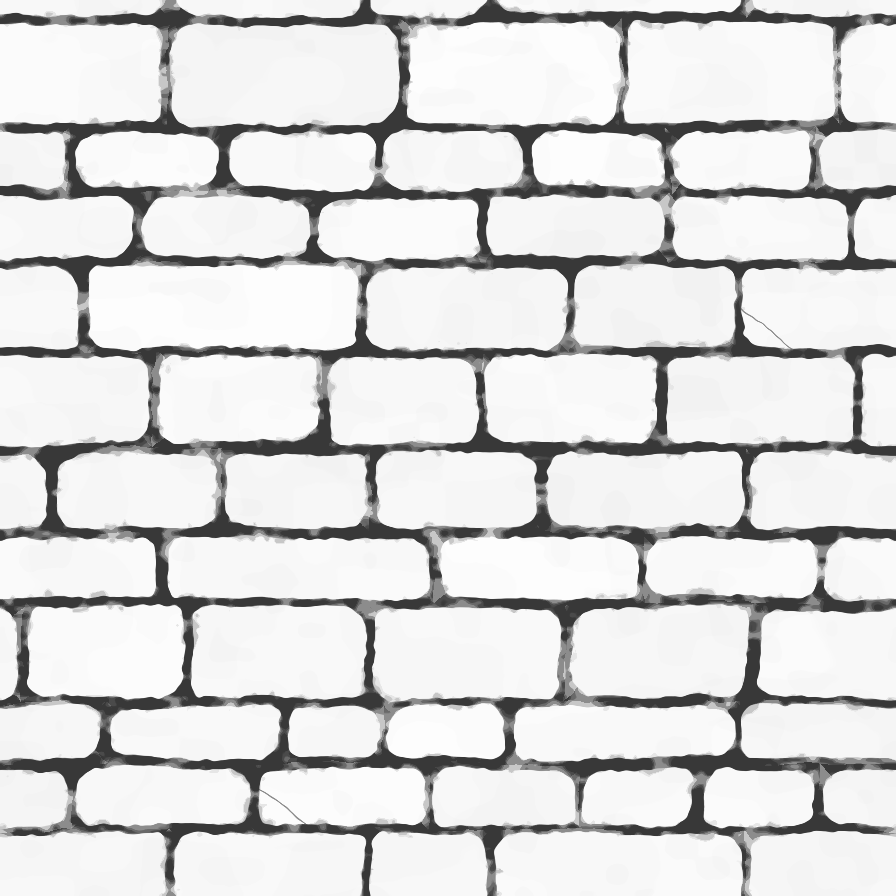
Write a three.js fragment shader that draws this texture.

```glsl
// Whitewashed stone wall: eleven uneven courses of rounded blocks in dark, stained mortar.
varying vec2 vUv;

const float TAU = 6.283185;
const int COURSES = 11;
const int MAX_BLOCKS = 6;

// Upper edge of each course, measured downwards; the last one wraps to the first.
const float COURSE_TOP[12] = float[12](
  0.022, 0.143, 0.215, 0.293, 0.393, 0.500, 0.595, 0.673, 0.784, 0.852, 0.927, 1.022);

// Per course: joint offset, cosine drift, sine drift, number of blocks.
const vec4 COURSE_LAYOUT[11] = vec4[11](
  vec4(0.191, -0.003, 0.006, 4.0), vec4(0.083, -0.005, 0.006, 6.0),
  vec4(0.147, 0.006, 0.000, 5.0),  vec4(0.115, -0.022, 0.040, 4.0),
  vec4(0.153, 0.018, 0.001, 5.0),  vec4(0.032, 0.028, 0.008, 5.0),
  vec4(0.199, -0.019, 0.034, 4.0), vec4(0.023, 0.002, -0.018, 5.0),
  vec4(0.051, 0.066, 0.050, 5.0),  vec4(0.114, -0.033, 0.020, 6.0),
  vec4(0.120, 0.071, 0.040, 4.0));

const float HALF_JOINT = 0.0058;
const float MIN_RADIUS = 0.009;
const float MAX_RADIUS = 0.027;
const float CRACK_SHARE = 0.05;
const float CRACK_WIDTH = 0.0008;

const float MORTAR_DARK = 0.22;
const float MORTAR_WORN = 0.29;
const float STAIN_DEEP = 0.41;
const float STAIN_MID = 0.55;
const float STAIN_PALE = 0.78;
const float BLOCK_WHITE = 0.972;

float hash(vec2 p) {
  vec3 q = fract(p.xyx * vec3(0.1031, 0.1030, 0.0973));
  q += dot(q, q.yzx + 33.33);
  return fract((q.x + q.y) * q.z);
}

// Value noise that repeats over the unit square.
float noise(vec2 p, vec2 cells) {
  vec2 s = p * cells, i = floor(s), u = fract(s);
  u = u * u * (3.0 - 2.0 * u);
  vec2 a = mod(i, cells), b = mod(i + 1.0, cells), seed = cells * 1.7;
  return mix(mix(hash(a + seed), hash(vec2(b.x, a.y) + seed), u.x),
             mix(hash(vec2(a.x, b.y) + seed), hash(b + seed), u.x), u.y);
}

float joint(vec4 layout_, float k) {
  float angle = TAU * k / layout_.w;
  return layout_.x + k / layout_.w + layout_.y * cos(angle) + layout_.z * sin(angle);
}

float level(float tone, float next, float value, float threshold) {
  return mix(tone, next, smoothstep(threshold - 0.015, threshold + 0.015, value));
}

void main() {
  float pixel = fwidth(vUv.x);
  vec2 p = vec2(vUv.x, 1.0 - vUv.y);

  // Hand-drawn wobble, from broad bends to fine chips.
  vec2 warp = 0.006 * vec2(noise(p, vec2(13.0)), noise(p, vec2(14.0)))
            + 0.004 * vec2(noise(p, vec2(43.0)), noise(p, vec2(41.0)))
            + 0.003 * vec2(noise(p, vec2(118.0)), noise(p, vec2(113.0)));
  vec2 w = p + warp - 0.0065;

  // Find the course and the block within it.
  float y = COURSE_TOP[0] + fract(w.y - COURSE_TOP[0]);
  int row = 0;
  for (int i = 0; i < COURSES; i++) if (y >= COURSE_TOP[i]) row = i;
  vec4 course = COURSE_LAYOUT[row];
  vec2 local = vec2(0.0, y - COURSE_TOP[row]);
  vec2 size = vec2(0.2, COURSE_TOP[row + 1] - COURSE_TOP[row]);
  vec2 id = vec2(0.0, float(row) * 7.0 + 3.0);
  for (int i = 0; i < MAX_BLOCKS; i++) {
    float k = float(i);
    if (k >= course.w) break;
    float start = joint(course, k), width = joint(course, k + 1.0) - start;
    float x = fract(w.x - start);
    if (x < width) { local.x = x; size.x = width; id.x = k * 5.0 + 1.0; }
  }

  // Rounded block with its own insets and corner radii.
  vec2 low = HALF_JOINT * (0.6 + 0.7 * vec2(hash(id + 11.3), hash(id + 23.7)));
  vec2 high = size - HALF_JOINT * (0.6 + 0.7 * vec2(hash(id + 37.1), hash(id + 51.9)));
  vec2 c = local - 0.5 * (low + high);
  vec2 side = step(0.0, c);
  float radius = mix(MIN_RADIUS, MAX_RADIUS, hash(id + side * 17.0 + 61.0));
  vec2 q = abs(c) - 0.5 * (high - low) + radius;
  float d = length(max(q, 0.0)) + min(max(q.x, q.y), 0.0) - radius;

  // Mortar, darkest mid-joint, with stains in flat grey steps along the blocks.
  float upright = step(q.y, q.x);
  float sideSeed = hash(id + mix(vec2(71.0, side.y * 9.0), vec2(83.0, side.x * 9.0), upright));
  float stain = 0.6 * noise(p, vec2(31.0, 47.0)) + 0.4 * noise(p, vec2(97.0, 131.0));
  stain += 0.17 * exp(-max(d, 0.0) / 0.002) + 0.06 * upright + 0.13 * step(0.78, sideSeed) - 0.05;
  float mortar = level(MORTAR_DARK, MORTAR_WORN, stain, 0.58);
  mortar = level(mortar, STAIN_DEEP, stain, 0.64);
  mortar = level(mortar, STAIN_MID, stain, 0.70);
  mortar = level(mortar, STAIN_PALE, stain, 0.86);

  // Block face: slight tone per block, faint brushed patches.
  float face = BLOCK_WHITE + 0.026 * (hash(id + 91.0) - 0.5);
  face += 0.008 * smoothstep(0.54, 0.57, noise(w, vec2(17.0, 23.0)));
  face -= 0.010 * smoothstep(0.66, 0.69, noise(w, vec2(29.0, 37.0)));

  // Scuffed rims, stronger on some blocks.
  float scuff = 0.55 * noise(w, vec2(37.0, 53.0)) + 0.45 * noise(w, vec2(149.0, 157.0));
  scuff += 0.16 * hash(id + side * 13.0 + 103.0) + min(d, 0.0) / 0.026;
  face = level(face, 0.90, scuff, 0.67);
  face = level(face, STAIN_PALE, scuff, 0.75);

  // Occasional hairline crack across a lower corner.
  vec2 corner = vec2(local.x - low.x, high.y - local.y);
  float crack = abs(dot(corner, vec2(0.64, 0.77)) - 0.034) - CRACK_WIDTH;
  float cracked = step(1.0 - CRACK_SHARE, hash(id + 127.0));
  face = mix(face, STAIN_MID, cracked * (1.0 - smoothstep(-0.5 * pixel, 0.5 * pixel, crack)));

  float shade = mix(face, mortar, smoothstep(-0.6 * pixel, 0.6 * pixel, d));
  gl_FragColor = vec4(vec3(shade), 1.0);
}
```
